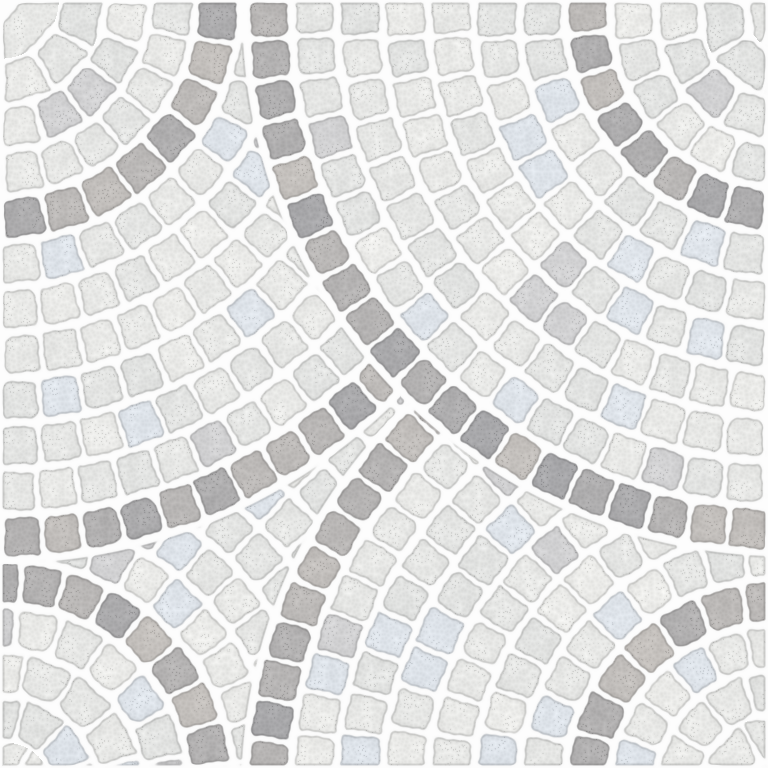
Give the GLSL for this pattern, as a Shadertoy shader.

```glsl
// Pale cobblestone paving: four corner fans of concentric rows, edged by dark arcs.

const float ROW_PITCH = 0.0593;    // radial distance between rows
const float STONE_PITCH = 0.0530;  // distance between stones along a row
const float ROW_GAP = 0.0104;
const float STONE_GAP = 0.0066;
const float EDGE_GAP = 0.0035;
const float OUTER_ROW = 7.0;       // outer dark row, counted from the inner one
const float INNERMOST_ROW = -4.0;
const float RIM_WIDTH = 0.0024;
const vec3 JOINT = vec3(0.992);
const vec3 PALE = vec3(0.930, 0.930, 0.920);
const vec3 PALE_GREY = vec3(0.885, 0.890, 0.885);
const vec3 MID_GREY = vec3(0.825, 0.825, 0.830);
const vec3 BLUISH = vec3(0.870, 0.895, 0.925);
const vec3 DARK = vec3(0.660, 0.660, 0.670);
const vec3 DARK_WARM = vec3(0.775, 0.760, 0.745);

// Center, radius of the inner dark row, angular phase; upper layers first
const vec4 FANS[4] = vec4[4](
    vec4(1.022, 0.982, 0.2565, 0.10),
    vec4(0.000, 1.000, 0.2840, 0.50),
    vec4(1.009, -0.029, 0.2450, 0.85),
    vec4(0.0065, -0.029, 0.2695, 0.20));

float hash(vec2 p) {
    return fract(sin(dot(p, vec2(127.1, 311.7))) * 43758.55);
}

vec2 hash2(vec2 p) {
    return vec2(hash(p), hash(p + 37.3));
}

mat2 rotation(float a) {
    return mat2(cos(a), -sin(a), sin(a), cos(a));
}

// Distance to the nearest feature point
float cellular(vec2 p) {
    vec2 cell = floor(p);
    float nearest = 2.0;
    for (int y = -1; y <= 1; y++)
        for (int x = -1; x <= 1; x++) {
            vec2 c = cell + vec2(x, y);
            nearest = min(nearest, length(c + hash2(c) - p));
        }
    return nearest;
}

// Layered sines, about -1 to 1
float clouds(vec2 p) {
    float sum = 0.0, amp = 0.5;
    for (int i = 0; i < 4; i++) {
        p = rotation(1.1) * p * 1.7 + 2.3;
        sum += amp * sin(p.x + 1.3 * sin(p.y)) * cos(p.y * 0.8);
        amp *= 0.65;
    }
    return sum;
}

// Intersection of two distances with a rounded corner
float roundMax(float a, float b, float r) {
    return min(-r, max(a, b)) + length(max(vec2(a, b) + r, 0.0));
}

void mainImage(out vec4 fragColor, in vec2 fragCoord) {
    vec2 uv = fragCoord / iResolution.xy;
    float px = 1.0 / iResolution.y;

    // Topmost fan here, and the distance to the fans lying over it
    float cut = -1.0, radius = 0.0;
    vec2 p = vec2(0.0);
    int fan = 0;
    for (int i = 0; i < 4; i++) {
        fan = i;
        p = (uv - FANS[i].xy) * sign(0.5 - FANS[i].xy);
        radius = length(p);
        float inside = FANS[i].z + (OUTER_ROW + 0.5) * ROW_PITCH - radius;
        if (inside > 0.0) break;
        if (i < 3) cut = max(cut, inside);
    }

    // Row and stone index
    float row = max(round((radius - FANS[fan].z) / ROW_PITCH), INNERMOST_ROW);
    float rowRadius = FANS[fan].z + row * ROW_PITCH;
    float quarter = 1.570796;
    float angleStep = quarter / max(round(rowRadius * quarter / STONE_PITCH), 1.0);
    float phase = FANS[fan].w + 0.2 * (hash(vec2(row, fan)) - 0.5);
    float stone = round(atan(p.y, p.x) / angleStep - phase);
    vec2 id = vec2(row + 31.0 * float(fan), stone);
    vec2 vary = hash2(id + 5.0), tone = hash2(id + 71.0);

    // Stone outline: a slightly turned wedge with wavy sides
    vec2 q = rotation((stone + phase) * angleStep) * p;
    q = vec2(q.x, -q.y) * vec2(1.0, -1.0) - vec2(rowRadius, 0.0);
    q = rotation(0.10 * (vary.x - 0.5)) * q;
    q += 0.0008 * sin(q.yx * 150.0 + 40.0 * vary) + 0.0004 * sin(q.yx * 420.0 + 90.0 * tone);
    float halfAngle = 0.5 * angleStep;
    float corner = mix(0.005, 0.011, vary.y * vary.y);
    float radial = abs(q.x) - 0.5 * (ROW_PITCH - ROW_GAP) + 0.0015 * (vary.y - 0.5);
    float along = abs(q.y) * cos(halfAngle) - (rowRadius + q.x) * sin(halfAngle)
                + 0.5 * STONE_GAP + 0.0015 * (vary.x - 0.5);
    float d = roundMax(radial, along, corner);
    d = roundMax(d, cut + 0.5 * ROW_GAP, 0.5 * corner);
    vec2 border = abs(uv - 0.5) - 0.5 + EDGE_GAP;
    d = roundMax(d, max(border.x, border.y), 0.5 * corner);

    // Stone colour
    bool isDark = row == 0.0 || (row == OUTER_ROW && fan < 3);
    vec3 color = mix(PALE, PALE_GREY, tone.x);
    if (tone.y < 0.13) color = mix(color, BLUISH, 0.85);
    else if (tone.y > 0.92) color = MID_GREY;
    if (isDark) color = mix(DARK, DARK_WARM, tone.x);

    // Mottling, pits and a darker rim
    vec2 grainPos = uv + 3.0 * vary;
    float cloud = clouds(grainPos * 55.0);
    float cells = cellular(grainPos * 190.0);
    color += 0.028 * cloud + 0.055 * (cells - 0.45);
    color -= 0.09 * smoothstep(0.24, 0.08, cells) * smoothstep(0.0, 0.4, cloud);
    float rim = smoothstep(-RIM_WIDTH - px, -0.4 * RIM_WIDTH, d);
    color *= 1.0 - 0.11 * rim - 0.025 * smoothstep(-0.009, 0.0, d);

    // Joint with a faint contact shade
    vec3 joint = JOINT - 0.045 * exp(-max(d, 0.0) / 0.0012);
    color = mix(color, joint, smoothstep(-px, px, d));
    fragColor = vec4(clamp(color, 0.0, 1.0), 1.0);
}
```
